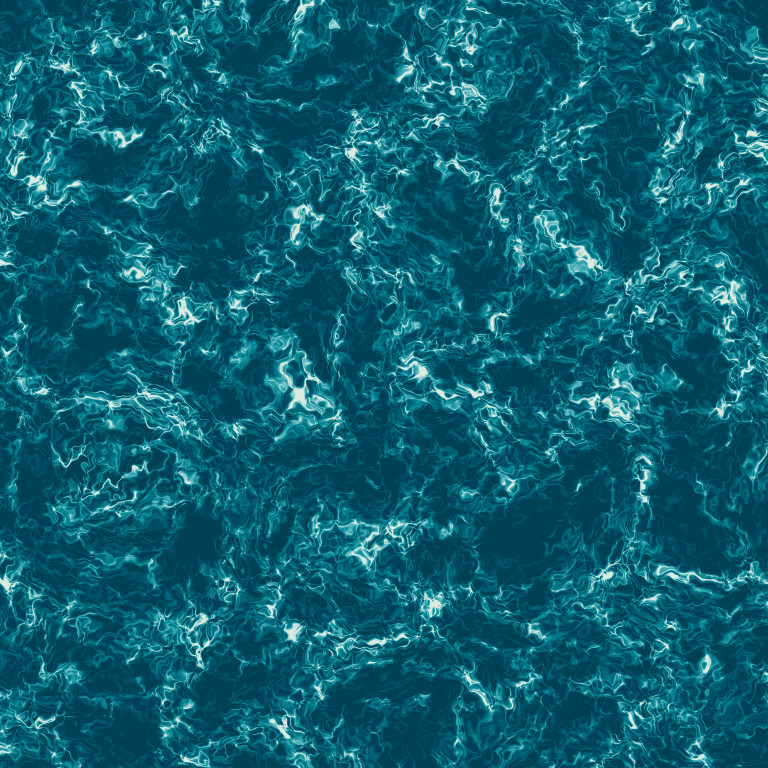
A Shadertoy shader for this texture:

```glsl
const vec3 ABYSS = vec3(0.00, 0.250, 0.330);
const vec3 DEEP  = vec3(0.00, 0.335, 0.42);
const vec3 TEAL  = vec3(0.00, 0.43, 0.50);
const vec3 CREST = vec3(0.03, 0.55, 0.60);
const vec3 SPRAY = vec3(0.28, 0.68, 0.72);
const vec3 FOAM  = vec3(0.86, 0.92, 0.88);

// Foam amounts at which each colour is reached
const float AT_ABYSS = 0.11;
const float AT_DEEP  = 0.245;
const float AT_TEAL  = 0.375;
const float AT_CREST = 0.53;
const float AT_SPRAY = 0.72;
const float AT_FOAM  = 1.02;

const float SWELL_FREQ  = 4.5;    // broad foam bands per canvas
const float PATCH_FREQ  = 11.0;   // smaller clumps inside the bands
const float BAND_SHARPNESS = 2.5;
const float THREAD_FREQ = 22.0;   // coarsest foam threads
const float THREAD_STEP = 1.35;   // frequency ratio between thread layers
const int   THREAD_LAYERS = 5;
const float THREAD_SHARPNESS = 4.5;
const float THREAD_TILT = 0.5;    // radians, alternating in sign
const vec2  THREAD_STRETCH = vec2(0.75, 1.25);
const float BREAK_FREQ = 0.7;     // gaps along a thread, per thread cell
const float SWIRL = 0.016;
const float JAG = 0.004;
const float FRAY = 0.002;
const float HAZE = 0.03;
const float THREAD_GAIN = 1.1;
const float NOISE_DEVIATION = 0.204;
const int   SAMPLES = 2;          // per axis

vec2 hash2(vec2 p) {
    p = vec2(dot(p, vec2(127.1, 311.7)), dot(p, vec2(269.5, 183.3)));
    return 2.0 * fract(sin(p) * 43758.5453) - 1.0;
}

mat2 rotate(float angle) {
    float c = cos(angle), s = sin(angle);
    return mat2(c, s, -s, c);
}

// Gradient noise scaled to unit deviation
float noise(vec2 p) {
    vec2 i = floor(p), f = fract(p);
    vec2 u = f * f * f * (f * (f * 6.0 - 15.0) + 10.0);
    vec2 e = vec2(1.0, 0.0);
    float low  = mix(dot(hash2(i), f), dot(hash2(i + e), f - e), u.x);
    float high = mix(dot(hash2(i + e.yx), f - e.yx),
                     dot(hash2(i + e.xx), f - e.xx), u.x);
    return mix(low, high, u.y) / NOISE_DEVIATION;
}

// Bright lines along the zero crossings of two-octave noise
float ridge(vec2 p, float sharpness) {
    float n = noise(p) + 0.5 * noise(rotate(0.9) * p * 1.9 + 17.3);
    return exp(-sharpness * abs(n) / 1.118);
}

vec2 warp(vec2 p) {
    return vec2(noise(p), noise(p + vec2(41.7, 23.9)));
}

float foamAmount(vec2 p) {
    // Swirls, then jagged and frayed distortion
    vec2 q = p + SWIRL * warp(p * 6.0 + 3.1);
    q += JAG * warp(p * 36.0 + 7.7);
    q += FRAY * warp(p * 85.0 + 13.9);

    // Bands and clumps where foam gathers
    float cover = 0.3
        + 1.4 * ridge(rotate(0.4) * q * SWELL_FREQ + 5.2, BAND_SHARPNESS)
        + 1.1 * ridge(rotate(-0.6) * q * PATCH_FREQ + 61.4, BAND_SHARPNESS);

    // Fine crossing threads, broken into short wisps
    float threads = 0.0, freq = THREAD_FREQ, tilt = THREAD_TILT;
    for (int i = 0; i < THREAD_LAYERS; i++) {
        vec2 t = rotate(tilt) * q * THREAD_STRETCH * freq + 31.7 * float(i);
        t = rotate(tilt) * q;
        t = t * THREAD_STRETCH * freq + 31.7 * float(i);
        float strength = clamp(0.95 + 0.65 * noise(t * BREAK_FREQ + 9.4), 0.1, 2.2);
        threads += strength * ridge(t, THREAD_SHARPNESS);
        freq *= THREAD_STEP;
        tilt = -tilt * 1.1;
    }
    return cover * (HAZE + THREAD_GAIN * threads / float(THREAD_LAYERS));
}

float ramp(float from, float to, float x) {
    return clamp((x - from) / (to - from), 0.0, 1.0);
}

vec3 seaColor(float foam) {
    vec3 color = mix(ABYSS, DEEP, ramp(AT_ABYSS, AT_DEEP, foam));
    color = mix(color, TEAL,  ramp(AT_DEEP, AT_TEAL, foam));
    color = mix(color, CREST, ramp(AT_TEAL, AT_CREST, foam));
    color = mix(color, SPRAY, ramp(AT_CREST, AT_SPRAY, foam));
    return mix(color, FOAM,   ramp(AT_SPRAY, AT_FOAM, foam));
}

void mainImage(out vec4 fragColor, in vec2 fragCoord) {
    vec3 color = vec3(0.0);
    for (int j = 0; j < SAMPLES; j++)
    for (int i = 0; i < SAMPLES; i++) {
        vec2 offset = (vec2(i, j) + 0.5) / float(SAMPLES) - 0.5;
        color += seaColor(foamAmount((fragCoord + offset) / iResolution.y));
    }
    fragColor = vec4(color / float(SAMPLES * SAMPLES), 1.0);
}
```
